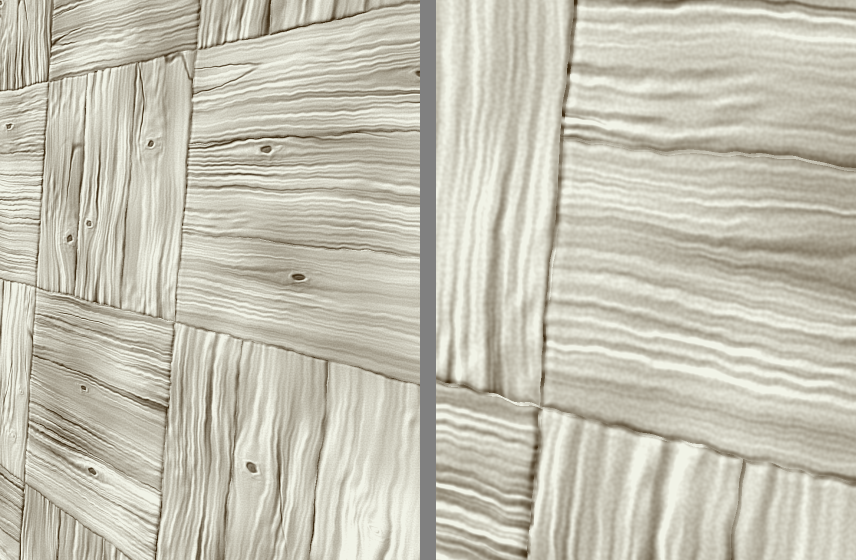
Left, the full canvas; right, a detail of the centre.
Give the GLSL for this texture, as a WebGL 2 fragment shader.

```glsl
#version 300 es
precision highp float;
// Whitewashed wood parquet: three-plank blocks turned in a checkerboard, seen at a slant.
uniform vec2 u_resolution;
out vec4 outColor;

const vec3 UMBER = vec3(0.32, 0.26, 0.17);
const vec3 CREAM = vec3(0.90, 0.90, 0.85);
const float BLOCK_ASPECT = 0.525;      // foreshortened width of a block over its height
const float LANES = 3.0;               // planks in a block
const vec2 TO_LIGHT = vec2(-0.0019, -0.0021);

struct Plank {
    vec2 pos;     // x along the grain, y across it
    vec2 size;
    vec2 id;
    float edge;   // distance to the nearest side
};

struct Surface {
    float height;
    float stain;  // darkness of grain, cracks and knots
};

float hash(vec2 c) {
    return fract(sin(dot(c, vec2(127.1, 311.7))) * 43758.5);
}

float cornerSlope(vec2 cell, vec2 offset) {
    float angle = 6.2832 * hash(cell);
    return dot(vec2(cos(angle), sin(angle)), offset);
}

// Gradient noise, about -0.7 to 0.7
float noise(vec2 p) {
    vec2 c = floor(p), f = p - c;
    vec2 s = f * f * f * (f * (f * 6.0 - 15.0) + 10.0);
    vec2 e = vec2(1.0, 0.0);
    float low = mix(cornerSlope(c, f), cornerSlope(c + e, f - e), s.x);
    float high = mix(cornerSlope(c + e.yx, f - e.yx), cornerSlope(c + 1.0, f - 1.0), s.x);
    return mix(low, high, s.y);
}

// Canvas point (y downward) to block coordinates on the receding wall
vec2 wallCoords(vec2 p) {
    float scale = 0.333 + 0.467 * p.x;
    float column = (p.x - 0.095 + 0.06 * p.y) / (BLOCK_ASPECT * scale);
    float row = (p.y - 0.164 + 0.217 * p.x) / scale;
    return vec2(column, row);
}

Plank findPlank(vec2 wall) {
    wall += 0.012 * vec2(noise(wall * 5.0), noise(wall * 5.0 + 40.0));
    wall += 0.005 * vec2(noise(wall * 31.0), noise(wall * 31.0 + 9.0));
    vec2 cell = floor(wall);
    vec2 f = wall - cell, size = vec2(BLOCK_ASPECT, 1.0);
    if (mod(cell.x + cell.y, 2.0) < 0.5) { f = f.yx; size = size.yx; }
    float lane = floor(f.y * LANES);
    size.y /= LANES;
    vec2 pos = vec2(f.x, f.y * LANES - lane) * size;
    vec2 gap = min(pos, size - pos);
    return Plank(pos, size, cell * vec2(3.0, 5.0) + vec2(lane, lane * 7.0), min(gap.x, gap.y));
}

// Eroded grain that bends around knots, with ledges, splits and torn patches
Surface carve(Plank k) {
    float seed = hash(k.id), rough = mix(0.55, 1.2, hash(k.id + 3.0));
    vec2 q = k.pos;
    float bump = 0.0, pit = 0.0;
    for (float i = 0.0; i < 2.0; i++) {
        vec2 key = k.id + 11.0 * i + 5.0;
        vec2 centre = k.size * mix(vec2(0.12), vec2(0.88), vec2(hash(key), hash(key + 2.0)));
        float present = step(0.55, hash(key + 4.0));
        float radius = mix(0.011, 0.026, hash(key + 6.0));
        vec2 d = k.pos - centre, wide = d * vec2(0.45, 1.0);
        float r = length(d * vec2(0.8, 1.0)) * (1.0 + 0.6 * noise(d * 60.0 + key)) / radius;
        float bend = present * exp(-dot(wide, wide) / (radius * radius * 5.0));
        q.y -= d.y * bend * 0.8;
        bump += present * 0.6 * exp(-r * r * 0.7) * (1.0 + 0.3 * sin(r * 9.0));
        pit = max(pit, present * step(0.4, hash(key + 8.0)) * smoothstep(0.65, 0.35, r));
    }
    q += vec2(37.0, 19.0) * seed;
    q.y += 0.025 * noise(q * vec2(2.5, 4.0)) + 0.07 * (seed - 0.5) * q.x;
    q.y += 0.0025 * noise(q * vec2(16.0, 24.0));
    float wear = clamp(0.8 + 1.3 * noise(q * vec2(3.0, 8.0) + 6.0), 0.25, 1.6) * rough;
    float ridge = noise(q * vec2(1.6, 62.0));
    float fibre = noise(q * vec2(5.0, 115.0) + 7.0);
    float band = noise(q * vec2(1.1, 17.0) + 13.0);
    float groove = smoothstep(0.14, 0.42, noise(q * vec2(1.4, 40.0) + 21.0));
    float ledge = smoothstep(-0.05, 0.05, noise(q * vec2(2.2, 21.0) + 71.0));
    float chips = noise(q * vec2(22.0, 60.0)) * smoothstep(0.1, 0.35, noise(q * vec2(4.0, 9.0) + 91.0));
    float split = smoothstep(0.03, 0.0, abs(noise(q * vec2(1.7, 9.0) + 31.0)))
                * smoothstep(0.14, 0.32, noise(q * vec2(2.6, 5.0) + 53.0));
    float height = wear * (0.55 * ridge + 0.4 * fibre - 0.35 * groove + 0.2 * ledge) + 0.25 * band;
    height += bump + 0.7 * chips + 0.3 * seed - 0.5 * split - 0.7 * pit;
    height -= 0.35 * smoothstep(0.012, 0.0, k.edge);
    float stain = wear * (0.3 * groove - 0.24 * ridge - 0.22 * fibre) - 0.2 * band;
    return Surface(height, stain + 0.42 * split + 0.6 * pit);
}

vec3 shadeWall(vec2 p) {
    vec2 wall = wallCoords(p);
    Plank k = findPlank(wall);
    Surface here = carve(k);
    Surface lit = carve(findPlank(wallCoords(p + TO_LIGHT)));
    float relief = clamp(here.height - lit.height, -0.6, 0.4);
    float seam = smoothstep(0.007, 0.001, k.edge) * max(0.0, 0.32 + 0.6 * noise(wall * 9.0));
    float tone = 0.83 + 0.15 * (hash(k.id + 9.0) - 0.5);
    tone += 0.3 * noise(wall * 1.7 + 3.0) + 0.16 * noise(wall * 5.0 + 17.0);
    tone += 0.85 * relief - here.stain - seam - 0.06 * smoothstep(0.025, 0.0, k.edge);
    tone += 0.1 * noise(p * 390.0);
    return mix(UMBER, CREAM, clamp(tone, -0.15, 1.08));
}

void main() {
    // Four samples per pixel smooth the edges
    vec3 sum = vec3(0.0);
    for (int i = 0; i < 4; i++) {
        vec2 jitter = vec2(i % 2, i / 2) * 0.5 - 0.25;
        vec2 p = (gl_FragCoord.xy + jitter) / u_resolution.y;
        sum += shadeWall(vec2(p.x, 1.0 - p.y));
    }
    outColor = vec4(sum / 4.0, 1.0);
}
```
